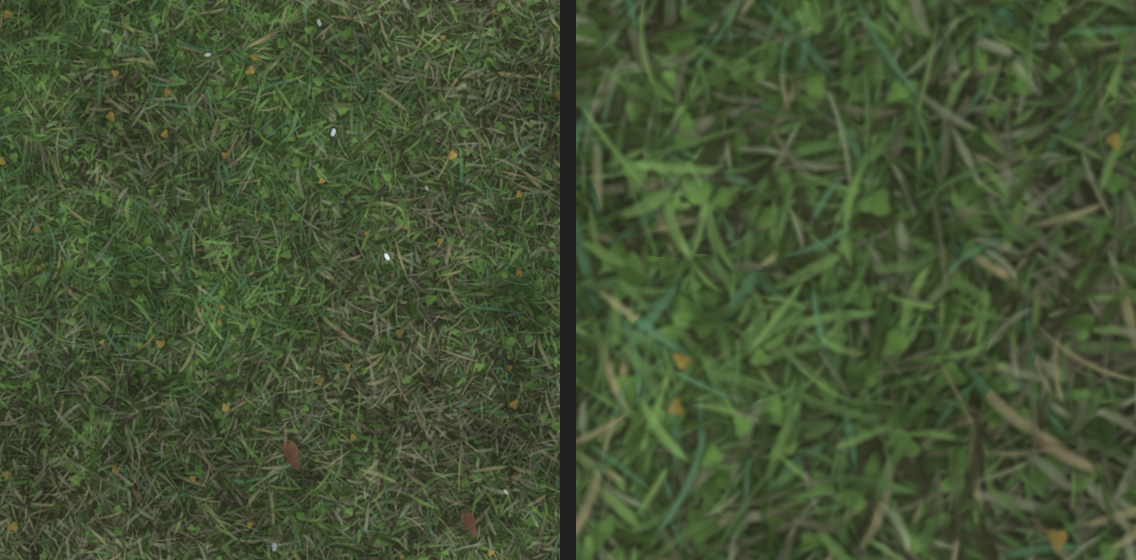
Left, the full canvas; right, a detail of the centre.
This texture is drawn by a WebGL 1 fragment shader. Its source:

```glsl
precision highp float;
// Matted autumn lawn: crossing grass blades, clover, dry straw and a few fallen leaves.
uniform vec2 u_resolution;

const int LAYERS = 15;
const float SOFT = 0.0025;          // edge blur, in canvas units
const float BLADE_OPACITY = 0.72;
const float SHADOW = 0.09;
const float CONTRAST = 1.18;        // widens the palette before layers blend
const float GAIN = 1.13;
const float PATCH_STRENGTH = 1.15;  // how far patches swing between green and dry
const float PI = 3.14159;

const vec3 MID_GREEN = vec3(0.27, 0.35, 0.21);
const vec3 DEEP_GREEN = vec3(0.21, 0.27, 0.15);
const vec3 BRIGHT_GREEN = vec3(0.34, 0.43, 0.25);
const vec3 OLIVE = vec3(0.30, 0.31, 0.24);
const vec3 PALE_DRY = vec3(0.39, 0.42, 0.33);
const vec3 DARK_SOIL = vec3(0.19, 0.20, 0.14);
const vec3 AVERAGE = vec3(0.28, 0.33, 0.22);
const vec3 STRAW = vec3(0.46, 0.44, 0.33);
const vec3 BLUE_GREEN = vec3(0.26, 0.38, 0.28);
const vec3 CLOVER = vec3(0.30, 0.41, 0.21);
const vec3 YELLOW_LEAF = vec3(0.48, 0.41, 0.21);
const vec3 BROWN_LEAF = vec3(0.36, 0.25, 0.20);
const vec3 WHITE_PETAL = vec3(0.72, 0.75, 0.80);

vec4 hash4(vec2 cell, float seed) {
  vec4 v = fract(vec4(cell.xyx, seed + cell.y) * vec4(0.1031, 0.1030, 0.0973, 0.1099) + seed * 0.137);
  v += dot(v, v.wzxy + 33.33);
  return fract((v.xxyz + v.yzzw) * v.zywx);
}

float noise(vec2 p) {
  vec2 i = floor(p), f = fract(p);
  f = f * f * (3.0 - 2.0 * f);
  vec2 e = vec2(0.0, 1.0);
  return mix(mix(hash4(i, 3.0).x, hash4(i + e.yx, 3.0).x, f.x),
             mix(hash4(i + e.xy, 3.0).x, hash4(i + e.yy, 3.0).x, f.x), f.y);
}

vec2 rotate(vec2 p, float a) {
  float c = cos(a), s = sin(a);
  return vec2(c * p.x + s * p.y, c * p.y - s * p.x);
}

float cover(float d) { return 1.0 - smoothstep(-SOFT, SOFT, d); }

// Picks a green or a dry tone; "dryness" shifts the balance by patch.
vec3 grassColor(float kind, float shade, float dryness) {
  vec3 green = shade < 0.35 ? DEEP_GREEN : (shade < 0.80 ? MID_GREEN : BRIGHT_GREEN);
  vec3 dry = shade < 0.25 ? DARK_SOIL : (shade < 0.70 ? OLIVE : PALE_DRY);
  vec3 c = kind + dryness < 0.55 ? green : dry;
  return AVERAGE + (c - AVERAGE) * CONTRAST;
}

// One blade per cell; soft shadow first, then the lit blade.
void drawBlades(inout vec3 col, vec2 p, float seed, float size, float dryness) {
  vec2 home = floor(p / size);
  for (int k = 0; k < 9; k++) {
    float fk = float(k);
    vec2 cell = home + vec2(mod(fk, 3.0), floor(fk / 3.0)) - 1.0;
    vec4 h = hash4(cell, seed), g = hash4(cell, seed + 41.0);
    vec2 q = rotate(p - (cell + 0.1 + 0.8 * h.xy) * size, h.z * 2.0 * PI);
    float halfLength = size * mix(0.35, 0.95, h.w);
    float t = q.x / halfLength;
    q.y += (g.x - 0.5) * 0.4 * halfLength * t * t;
    float width = mix(0.0015, 0.0038, g.y * g.y) * (1.0 - 0.6 * t * t);
    float ends = 1.0 - smoothstep(0.7, 1.05, abs(t));
    float d = abs(q.y) - width;
    vec3 tone = grassColor(g.z, g.w, dryness);
    if (h.w > 0.93) tone = mix(BLUE_GREEN, STRAW, step(0.45, g.z + dryness));
    tone *= 0.95 + 0.10 * t + 0.10 * smoothstep(-width, width, q.y);
    col *= 1.0 - SHADOW * ends * (1.0 - smoothstep(0.0, 0.006, d));
    col = mix(col, tone, cover(d) * ends * BLADE_OPACITY);
  }
}

// Lobed or oval leaves scattered on a grid; "chance" sets how many cells hold one.
void drawLeaves(inout vec3 col, vec2 p, float seed, float size, float chance,
                float radius, float stretch, float lobes, vec3 tone) {
  vec2 home = floor(p / size);
  for (int k = 0; k < 9; k++) {
    float fk = float(k);
    vec2 cell = home + vec2(mod(fk, 3.0), floor(fk / 3.0)) - 1.0;
    vec4 h = hash4(cell, seed), g = hash4(cell, seed + 17.0);
    vec2 q = rotate(p - (cell + h.xy) * size, h.z * 2.0 * PI) * vec2(1.0, stretch);
    float a = atan(q.y, q.x + 0.00001);
    float r = radius * mix(0.6, 1.15, g.x) * (0.84 + 0.16 * cos(lobes * a + g.y));
    float d = (length(q) - r) / sqrt(stretch);
    float here = step(h.w, chance);
    vec3 lit = tone * (0.78 + 0.34 * g.z + 0.12 * q.y / radius);
    col *= 1.0 - here * SHADOW * (1.0 - smoothstep(0.0, 0.005, d));
    col = mix(col, lit, here * cover(d) * 0.8);
  }
}

void main() {
  vec2 p = gl_FragCoord.xy / min(u_resolution.x, u_resolution.y);
  float patchNoise = 0.6 * noise(p * 4.0 + 7.0) + 0.4 * noise(p * 13.0);
  float dryness = (patchNoise - 0.5) * PATCH_STRENGTH + 0.18 * (p.x - p.y);
  vec3 col = mix(DARK_SOIL, DEEP_GREEN, noise(p * 45.0));

  for (int i = 0; i < LAYERS; i++) {
    float layer = float(i);
    vec2 turned = rotate(p, layer * 1.7) + layer * 0.31 + 5.0;
    float size = 0.026 + 0.022 * fract(layer * 0.618);
    drawBlades(col, turned, layer + 1.0, size, dryness);
    if (mod(layer, 4.0) > 2.5)
      drawLeaves(col, turned, layer + 60.0, 0.034, 0.38 - 0.6 * dryness, 0.0105, 1.2, 3.0, CLOVER);
  }

  // Sparse accents on top of the turf.
  drawLeaves(col, p + 3.0, 81.0, 0.075, 0.20, 0.0090, 1.2, 3.0, YELLOW_LEAF);
  drawLeaves(col, p + 3.0, 85.0, 0.30, 0.28, 0.034, 2.2, 3.0, BROWN_LEAF);
  drawLeaves(col, p + 3.0, 89.0, 0.19, 0.22, 0.0075, 1.3, 2.0, WHITE_PETAL);

  // Uneven light: wide patches, clumps and hollows, then fine mottling.
  float light = 0.64 + 0.20 * noise(p * 5.0 + 20.0) + 0.22 * noise(p * 13.0 + 31.0)
              + 0.20 * noise(p * 32.0 + 11.0) + 0.10 * noise(p * 70.0);
  gl_FragColor = vec4(col * light * GAIN, 1.0);
}
```
